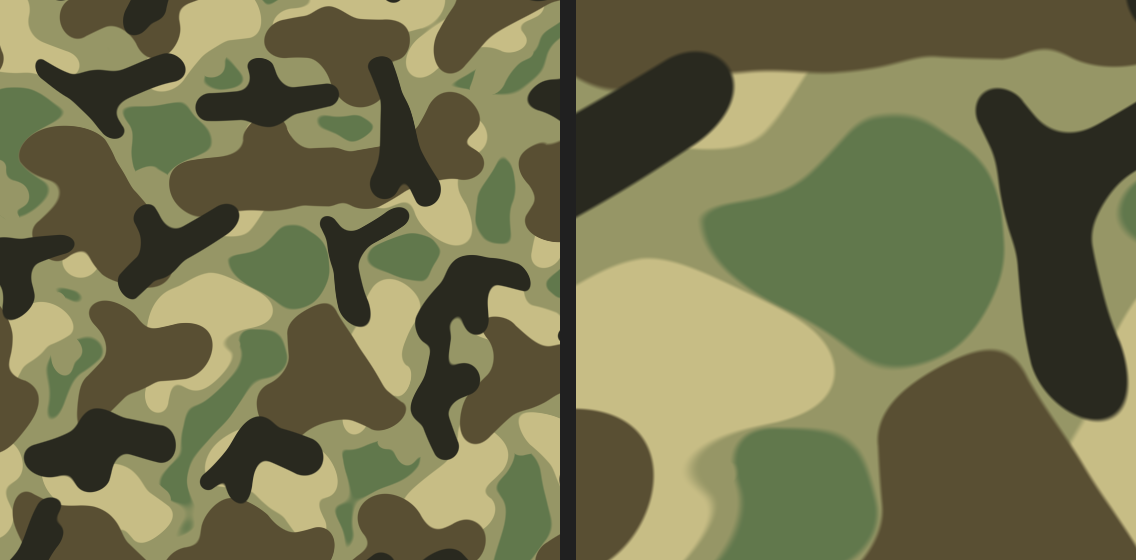
Left: the whole. Right: its middle third, enlarged.
A three.js fragment shader for this pattern:

```glsl
varying vec2 vUv;

vec3 hash(vec2 p, float seed) {
  vec3 q = fract(vec3(p.xyx + seed * 7.31) * vec3(0.1031, 0.1030, 0.0973));
  q += dot(q, q.yxz + 33.33);
  return fract((q.xxy + q.yzz) * q.zyx);
}

vec2 smoothNoise(vec2 p, float seed) {
  vec2 i = floor(p), f = fract(p);
  f = f * f * f * (f * (f * 6.0 - 15.0) + 10.0);
  return mix(mix(hash(i, seed).xy, hash(i + vec2(1.0, 0.0), seed).xy, f.x),
             mix(hash(i + vec2(0.0, 1.0), seed).xy, hash(i + 1.0, seed).xy, f.x), f.y);
}

float smoothMin(float a, float b, float k) {
  float h = max(k - abs(a - b), 0.0) / k;
  return min(a, b) - h * h * k * 0.25;
}

vec2 polar(float angle) {
  return vec2(cos(angle), sin(angle));
}

// Limb from the origin to tip, with its radius changing along the way
float limb(vec2 p, vec2 tip, float r0, float r1) {
  float t = clamp(dot(p, tip) / dot(tip, tip), 0.0, 1.0);
  return length(p - tip * t) - mix(r0, r1, t);
}

// Distance to one layer of scattered three-limbed patches
float patches(vec2 uv, float cell, float radius, float reach, float seed) {
  vec2 p = (uv + (smoothNoise(uv * 6.0, seed) - 0.5) * 0.065) / cell + seed * 3.7;
  vec2 home = floor(p);
  float d = 9.0;
  for (int y = -1; y <= 1; y++) {
    for (int x = -1; x <= 1; x++) {
      vec2 id = home + vec2(float(x), float(y));
      vec3 place = hash(id, seed + 1.0);
      vec3 bend = hash(id, seed + 2.0) - 0.5;
      vec3 girth = radius * (0.65 + 0.7 * hash(id, seed + 3.0));
      vec2 center = id + 0.5 + (place.xy - 0.5) * 0.34;
      center.x += 0.5 * mod(id.y, 2.0) - 0.25;
      vec2 q = p - center;
      float angle = (place.z - 0.5) * 2.4;
      float side = bend.z > 0.0 ? 1.57 : -1.57;
      float shape = limb(q, polar(angle) * reach, radius, girth.x);
      shape = smoothMin(shape, limb(q, polar(angle + 3.14 + bend.x * 2.0) * reach, radius, girth.y), 0.1);
      shape = smoothMin(shape, limb(q, polar(angle + side + bend.y) * reach * 0.72, radius, girth.z), 0.1);
      d = smoothMin(d, shape, 0.06);
    }
  }
  return d * cell;
}

vec3 paint(vec3 under, vec3 over, float d) {
  return mix(over, under, smoothstep(-0.0015, 0.0015, d));
}

void main() {
  float black = patches(vUv, 0.29, 0.09, 0.36, 1.0);
  float brown = patches(vUv, 0.32, 0.143, 0.33, 2.0);
  float tan_ = patches(vUv, 0.28, 0.135, 0.35, 3.0);
  float khaki = patches(vUv, 0.25, 0.08, 0.2, 4.0);

  // Khaki also fills the corners where other patches meet
  float fillet = smoothMin(smoothMin(black, brown, 0.1), tan_, 0.1);

  vec3 color = vec3(0.38, 0.47, 0.30);
  color = paint(color, vec3(0.59, 0.59, 0.40), min(khaki, fillet));
  color = paint(color, vec3(0.78, 0.74, 0.52), tan_);
  color = paint(color, vec3(0.35, 0.31, 0.20), brown);
  color = paint(color, vec3(0.16, 0.16, 0.12), black);
  gl_FragColor = vec4(color, 1.0);
}
```
